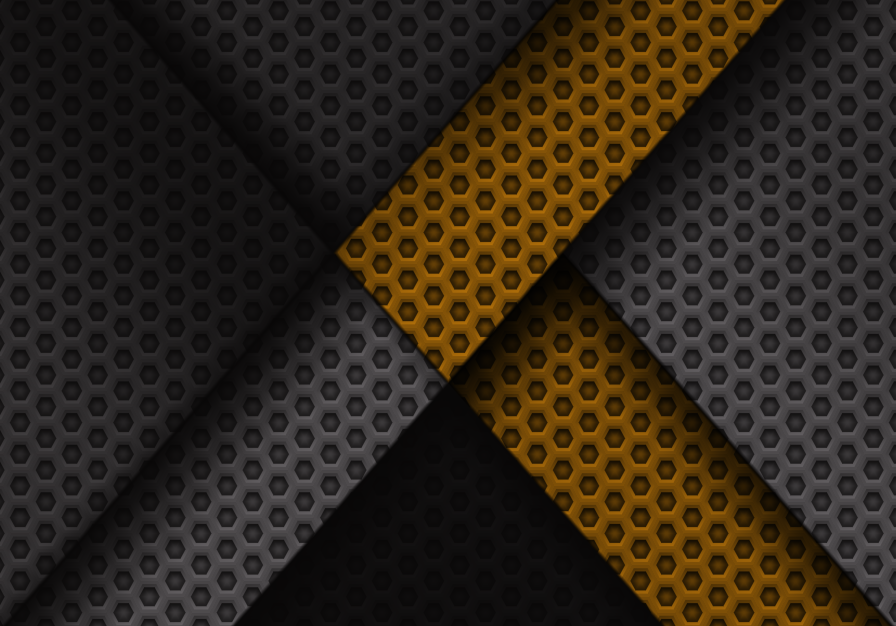
Reproduce this background procedurally as a Shadertoy shader.

```glsl
#define SLOPE 1.135
#define KNOT vec2(0.716, 0.388)
#define BAND 0.275
#define HEX_STEP vec2(0.0413, 0.0506)
#define HEX_ORIGIN vec2(0.693, 0.578)
#define HOLE 0.60
#define RIM 0.80
#define GOLD vec3(0.63, 0.395, 0.03)
#define STEEL vec3(0.37, 0.36, 0.37)
#define AMBIENT vec3(0.032, 0.027, 0.027)

// Soft step centred on an edge
float side(float dist, float blur) {
    return smoothstep(-blur, blur, dist);
}

// Shadow that fades out over a given reach
float fade(float dist, float reach) {
    return smoothstep(-0.15 * reach, reach, dist);
}

// Offset from the nearest centre of a flat-topped hexagon grid
vec2 hexCell(vec2 p) {
    vec2 h = (p - HEX_ORIGIN) / HEX_STEP * vec2(0.866, 1.0);
    vec2 period = vec2(1.732, 1.0);
    vec2 even = mod(h + 0.5 * period, period) - 0.5 * period;
    vec2 odd = mod(h, period) - 0.5 * period;
    return dot(even, even) < dot(odd, odd) ? even : odd;
}

// Brightness of the perforated plate: lattice, bevelled rim, hollow
float plateTone(vec2 p, float pixel) {
    vec2 cell = hexCell(p);
    vec2 q = abs(cell);
    float d = 2.0 * max(q.y, 0.866 * q.x + 0.5 * q.y);
    float blur = 1.5 * pixel / HEX_STEP.y;

    float lattice = 0.80 - 0.08 * cell.y;
    float rim = 0.80 - 0.65 * cell.y + 0.12 * cell.x;
    float hollow = mix(0.62, 0.27, smoothstep(0.0, HOLE, d));
    hollow -= 0.14 * smoothstep(0.0, 0.3, cell.y);

    float tone = mix(rim, lattice, side(d - RIM, blur));
    return mix(hollow, tone, side(d - HOLE, blur));
}

void mainImage(out vec4 fragColor, in vec2 fragCoord) {
    vec2 p = fragCoord / iResolution.y;
    float pixel = 1.0 / iResolution.y;

    // Signed distances to the four diagonal seams
    vec2 rel = p - KNOT;
    float falling = dot(rel, normalize(vec2(SLOPE, 1.0)));
    float rising = dot(rel, normalize(vec2(SLOPE, -1.0)));
    float upperRising = rising + BAND;
    float outerFalling = falling - BAND;

    // Light on each panel
    float leftLight = 0.17 + 0.38 * smoothstep(0.08, 0.55, -falling);
    leftLight *= mix(0.5, 1.0, fade(-upperRising, 0.05));

    float topLight = 0.40 * fade(falling, 0.13);
    topLight *= mix(0.55, 1.0, fade(-upperRising, 0.10));

    float high = smoothstep(0.65, 1.0, p.y);
    float goldLight = 1.0 - 0.15 * high;
    goldLight *= mix(1.0, fade(upperRising, 0.15), 0.25 + 0.55 * high);

    float steelLight = fade(upperRising, 0.16);
    steelLight *= 0.88 * mix(0.6, 1.0, fade(-falling, 0.04));

    float bottomLight = 0.10 * fade(rising, 0.12) * fade(-falling, 0.08);

    float lowerLight = 0.92 * fade(rising, 0.14);
    lowerLight *= mix(0.25, 1.0, fade(-outerFalling, 0.11));

    float rightLight = fade(rising, 0.17);
    rightLight *= 0.88 - 0.30 * smoothstep(0.05, 0.50, outerFalling);

    // Join the panels across the seams
    float pastFalling = side(falling, pixel);
    float pastRising = side(rising, pixel);
    float inBand = side(upperRising, pixel);
    float pastOuter = side(outerFalling, pixel);

    vec3 upper = mix(STEEL * leftLight, STEEL * topLight, pastFalling);
    vec3 band = mix(STEEL * steelLight, GOLD * goldLight, pastFalling);
    vec3 lower = mix(GOLD * lowerLight, STEEL * rightLight, pastOuter);
    lower = mix(STEEL * bottomLight, lower, pastFalling);
    vec3 color = mix(mix(upper, band, inBand), lower, pastRising);

    // Perforation, then the dark gap along the seams
    color *= plateTone(p, pixel);
    float onLower = side(rising, pixel);
    float gap = min(abs(falling), min(abs(rising), abs(upperRising)));
    gap = min(gap, mix(1.0, abs(outerFalling), onLower));
    color *= mix(0.25, 1.0, smoothstep(0.0, 0.006, gap));

    float goldArea = pastFalling * inBand * (1.0 - pastRising * pastOuter);
    color += AMBIENT * (1.0 - 0.8 * goldArea);
    fragColor = vec4(color, 1.0);
}
```
